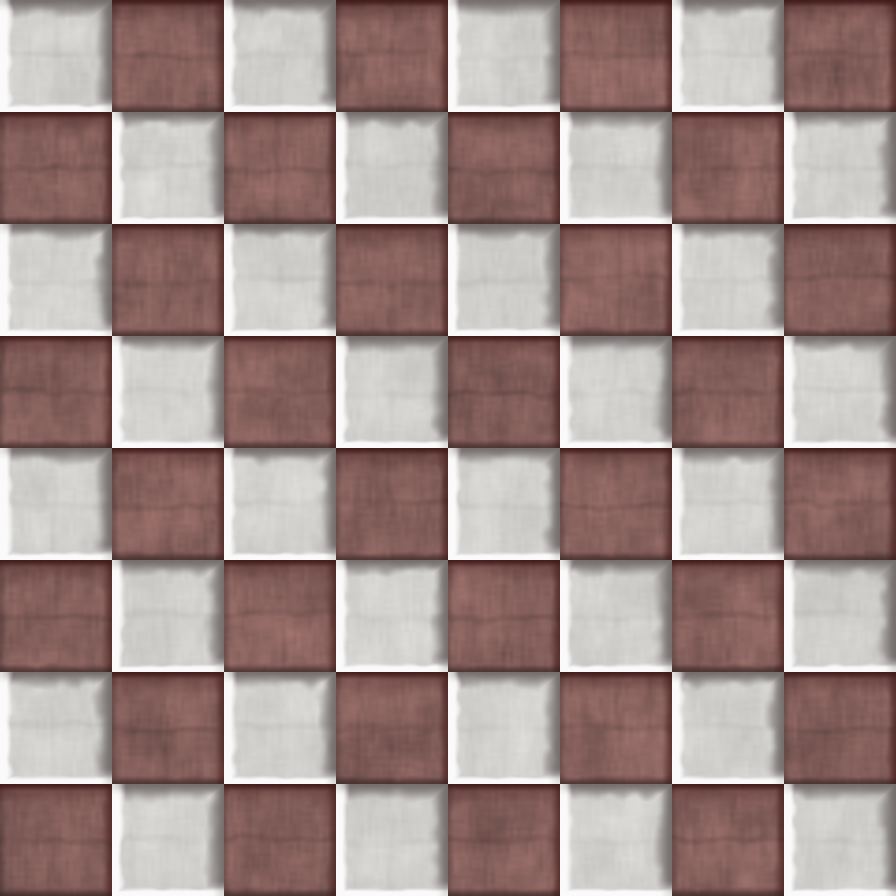
Give the GLSL for this pattern, as a WebGL 1 fragment shader.

```glsl
precision highp float;
uniform vec2 u_resolution;

const float CELLS = 8.0;              // squares across and down (even, so it tiles)
const vec3 PALE = vec3(0.815, 0.81, 0.80);
const vec3 HIGHLIGHT = vec3(0.985, 0.98, 0.98);
const vec3 PALE_SHADOW = vec3(0.40, 0.37, 0.37);
const vec3 BROWN = vec3(0.515, 0.370, 0.355);
const vec3 MAROON = vec3(0.25, 0.10, 0.095);
const vec3 BROWN_SHADOW = vec3(0.24, 0.165, 0.16);
const float RIM_LEFT = 0.085;         // highlight widths, in squares
const float RIM_BOTTOM = 0.055;
const float SHADOW_WIDTH = 0.18;
const float CREASE_WIDTH = 0.055;
const float BROWN_WEAR = 0.42;
const float PALE_WEAR = 0.14;

float hash(vec2 p) {
  return fract(sin(dot(p, vec2(127.1, 311.7))) * 43758.5453);
}

// Value noise over the squares, wrapping at the canvas edges.
float wrapNoise(vec2 p, vec2 frequency) {
  vec2 period = CELLS * frequency;
  vec2 q = p * frequency;
  vec2 i = floor(q);
  vec2 t = fract(q);
  t = t * t * (3.0 - 2.0 * t);
  vec2 a = mod(i, period);
  vec2 b = mod(i + 1.0, period);
  return mix(mix(hash(a), hash(vec2(b.x, a.y)), t.x),
             mix(hash(vec2(a.x, b.y)), hash(b), t.x), t.y);
}

float fbm(vec2 p) {
  float sum = 0.0;
  float weight = 0.5;
  float frequency = 3.0;
  for (int octave = 0; octave < 4; octave++) {
    sum += weight * wrapNoise(p, vec2(frequency));
    frequency *= 2.0;
    weight *= 0.5;
  }
  return sum / 0.9375;
}

// 1 at the edge (d = 0), falling to 0 at the given width.
float fade(float d, float width) {
  return 1.0 - smoothstep(0.0, width, d);
}

// Smoothed checker mask: 1 on pale squares, 0 on brown ones.
float checker(vec2 p, float pixel) {
  vec2 wave = 0.5 - abs(mod(p + 0.5, 2.0) - 1.0);
  vec2 side = clamp(wave / (0.5 * pixel), -1.0, 1.0);
  return 0.5 - 0.5 * side.x * side.y;
}

// Signed cloth relief: blotches, fine threads and a worn cross of creases.
float clothWear(vec2 p, vec2 f, vec2 cell) {
  float blotch = fbm(p) - 0.5;
  float threads = wrapNoise(p, vec2(30.0, 7.0)) - 0.5;
  float crossThreads = wrapNoise(p, vec2(8.0, 30.0)) - 0.5;
  vec2 wobble = vec2(wrapNoise(p, vec2(3.0, 6.0)), wrapNoise(p, vec2(6.0, 3.0))) - 0.5;
  vec2 shift = vec2(hash(cell + 17.0), hash(cell + 43.0)) - 0.5;
  vec2 d = abs(f - 0.5 + 0.06 * wobble + 0.06 * shift);
  float across = fade(d.y, CREASE_WIDTH) * (0.45 + 0.55 * wrapNoise(p, vec2(4.0)));
  float down = fade(d.x, CREASE_WIDTH) * wrapNoise(p, vec2(5.0));
  float sideFold = fade(abs(d.x - 0.29), 0.07) * wrapNoise(p, vec2(2.0, 4.0));
  return 0.85 * blotch + 0.22 * threads + 0.12 * crossThreads
       - 0.28 * across - 0.20 * down - 0.12 * sideFold + 0.07;
}

vec3 paleSquare(vec2 f, float wear, float ragged) {
  vec3 color = PALE * (1.0 + PALE_WEAR * wear);
  float rightShade = fade(1.0 - f.x, SHADOW_WIDTH * (0.75 + 0.5 * ragged));
  float topShade = fade(1.0 - f.y, SHADOW_WIDTH * (0.65 + 0.5 * ragged));
  rightShade *= smoothstep(0.0, 0.15, f.y);
  topShade *= smoothstep(0.0, 0.12, f.x);
  color = mix(color, PALE_SHADOW, 0.85 * max(rightShade, topShade));

  // Lit rims along the left and bottom.
  vec2 rim = vec2(RIM_LEFT, RIM_BOTTOM) * (0.8 + 0.4 * ragged);
  vec2 lit = 1.0 - smoothstep(rim * 0.6, rim * 1.4, f);
  lit *= 1.0 - 0.6 * smoothstep(vec2(0.88), vec2(1.0), f.yx);
  return mix(color, HIGHLIGHT, max(lit.x, lit.y));
}

vec3 brownSquare(vec2 f, float wear, float ragged) {
  vec3 color = BROWN * (1.0 + BROWN_WEAR * wear);
  float width = 0.8 + 0.4 * ragged;
  color = mix(color, BROWN_SHADOW, 0.75 * fade(f.y, 0.085 * width));
  color = mix(color, BROWN_SHADOW, 0.35 * fade(f.x, 0.07 * width));
  color = mix(color, MAROON, 0.65 * fade(1.0 - f.x, 0.10 * width));
  color = mix(color, MAROON, 0.35 * fade(1.0 - f.y, 0.24 * width));
  return mix(color, MAROON, 0.9 * fade(1.0 - f.y, 0.075));
}

void main() {
  vec2 p = gl_FragCoord.xy / u_resolution * CELLS;
  float pixel = CELLS / min(u_resolution.x, u_resolution.y);
  vec2 f = fract(p);
  vec2 cell = floor(p);
  float wear = clothWear(p, f, cell) + 0.10 * (hash(cell) - 0.5);
  float ragged = wrapNoise(p, vec2(9.0));
  vec3 color = mix(brownSquare(f, wear, ragged), paleSquare(f, wear, ragged), checker(p, pixel));
  gl_FragColor = vec4(color, 1.0);
}
```
